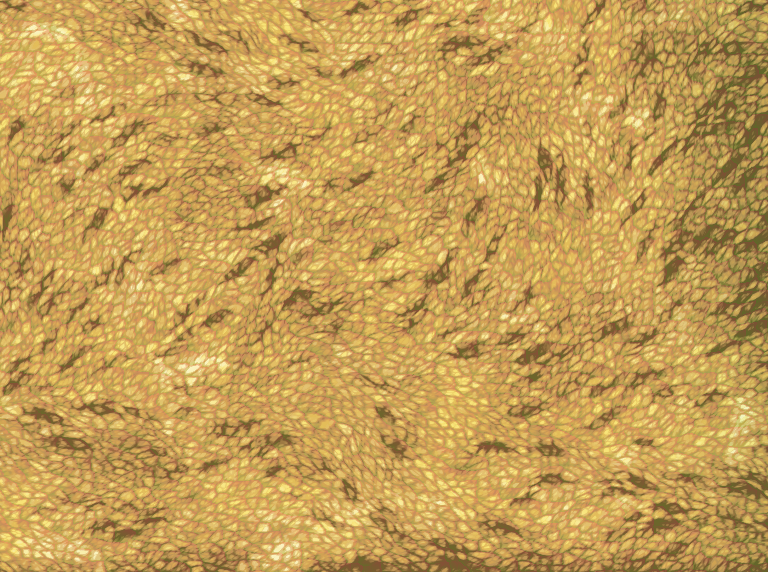
Reproduce this texture procedurally as a WebGL 1 fragment shader.

```glsl
precision highp float;
// Golden sheet of tiny packed grains, like tissue under a microscope.
// Stretched cellular noise follows a swirling direction field; dark streaks,
// pale drifts and faint colour fringes are laid over it, then tinted by a ramp.

uniform vec2 u_resolution;

const vec3 SHADOW = vec3(0.47, 0.36, 0.19);
const vec3 BROWN = vec3(0.61, 0.47, 0.26);
const vec3 TAN = vec3(0.75, 0.59, 0.34);
const vec3 AMBER = vec3(0.83, 0.64, 0.33);
const vec3 GOLD = vec3(0.89, 0.74, 0.35);
const vec3 PALE_GOLD = vec3(0.89, 0.77, 0.50);
const vec3 LIGHT = vec3(0.97, 0.89, 0.46);
const vec3 CREAM = vec3(0.98, 0.95, 0.74);

vec3 hash3(vec2 cell) {
  vec3 q = fract(vec3(cell.xyx) * vec3(0.1031, 0.1030, 0.0973));
  q += dot(q, q.yxz + 33.33);
  return fract((q.xxy + q.yzz) * q.zyx);
}

mat2 rotation(float angle) {
  float c = cos(angle), s = sin(angle);
  return mat2(c, -s, s, c);
}

// Smooth irregular drift, roughly -1 to 1, from warped layered sines.
float drift(vec2 p, float seed) {
  float sum = 0.0, weight = 0.55;
  p += seed;
  for (int i = 0; i < 4; i++) {
    p = rotation(1.1) * p + 0.6 * sin(p.yx * 1.3 + seed);
    sum += weight * sin(p.x + seed) * cos(p.y * 0.8);
    p *= 1.7;
    weight *= 0.68;
  }
  return sum;
}

// Stretched cells: x = gap to border, y = distance to seed,
// z = random value of the cell, w = signed offset across the cell.
vec4 grains(vec2 p, float angle, float stretch) {
  vec2 home = floor(p);
  vec2 squeeze = vec2(inversesqrt(stretch), sqrt(stretch));
  mat2 turn = rotation(angle);
  float first = 9.0, second = 9.0, value = 0.0, side = 0.0;
  for (int j = -2; j <= 2; j++) {
    for (int i = -2; i <= 2; i++) {
      vec2 cell = home + vec2(float(i), float(j));
      vec3 rnd = hash3(cell);
      vec2 offset = p - cell - 0.1 - 0.8 * rnd.xy;
      float d = length(turn * offset * squeeze);
      if (d < first) {
        second = first;
        first = d;
        value = rnd.z;
        side = offset.x + offset.y;
      } else {
        second = min(second, d);
      }
    }
  }
  return vec4(second - first, first, value, side);
}

vec3 ramp(float t, float pale) {
  vec3 color = mix(SHADOW, BROWN, smoothstep(-0.18, 0.05, t));
  color = mix(color, TAN, smoothstep(0.04, 0.22, t));
  color = mix(color, AMBER, smoothstep(0.22, 0.45, t));
  color = mix(color, mix(GOLD, PALE_GOLD, pale), smoothstep(0.44, 0.68, t));
  color = mix(color, mix(LIGHT, CREAM, pale * pale), smoothstep(0.76, 0.98, t));
  return mix(color, CREAM, smoothstep(1.0, 1.4, t));
}

void main() {
  vec2 uv = gl_FragCoord.xy / u_resolution;
  vec2 p = gl_FragCoord.xy / u_resolution.x;

  // Direction of the fibres: level below, slanting and swirling above.
  float angle = mix(-0.1, 0.45, uv.y) + 1.3 * drift(p * 7.0, 2.3);

  // Main grains, a finer layer beneath them, and long sparse streaks.
  vec2 wobble = 0.0025 * sin(p.yx * 70.0 + 3.0 * sin(p * 31.0));
  vec4 grain = grains((p + wobble) * 74.0 + 20.0, angle, 1.9);
  vec4 fine = grains(p * 135.0 + 90.0, angle + 0.4, 2.2);
  vec4 streak = grains((p + wobble) * 27.0 + 50.0, angle, 4.0);

  float body = smoothstep(0.0, 0.62, grain.x);
  float fineBody = smoothstep(0.0, 0.6, fine.x);
  float shade = smoothstep(0.45, 0.95, streak.z) * smoothstep(0.0, 0.35, streak.x)
              * (1.0 - smoothstep(0.1, 0.8, streak.y));
  float patches = drift(p * 17.0, 7.1);
  float glow = smoothstep(0.35, 0.95, drift(p * 21.0, 4.6));

  float tone = 0.25 + 0.52 * body + 0.4 * body * (grain.z - 0.5);
  tone += 0.22 * (fineBody - 0.5) + 0.2 * patches + 0.3 * glow - 0.55 * shade;

  // Light falls off at the right side and along the bottom rim.
  float rightFade = smoothstep(0.8, 1.05, uv.x + 0.08 * (uv.y - 0.5));
  tone -= 0.3 * rightFade + 0.35 * (1.0 - smoothstep(0.0, 0.045, uv.y));

  float pale = clamp(0.5 + 0.45 * drift(p * 25.0, 1.4) + 0.5 * glow
             + 0.5 * (fine.z - 0.5) - 0.35 * (body - 0.5), 0.0, 1.0);
  vec3 color = ramp(tone, pale);

  // Rosy and greenish fringes on opposite rims of each grain.
  float fringe = clamp(grain.w, -0.7, 0.7) * (1.0 - body);
  color += fringe * vec3(0.07, -0.06, 0.03);
  color += rightFade * vec3(-0.05, 0.0, -0.01);

  gl_FragColor = vec4(clamp(color, 0.0, 1.0), 1.0);
}
```
